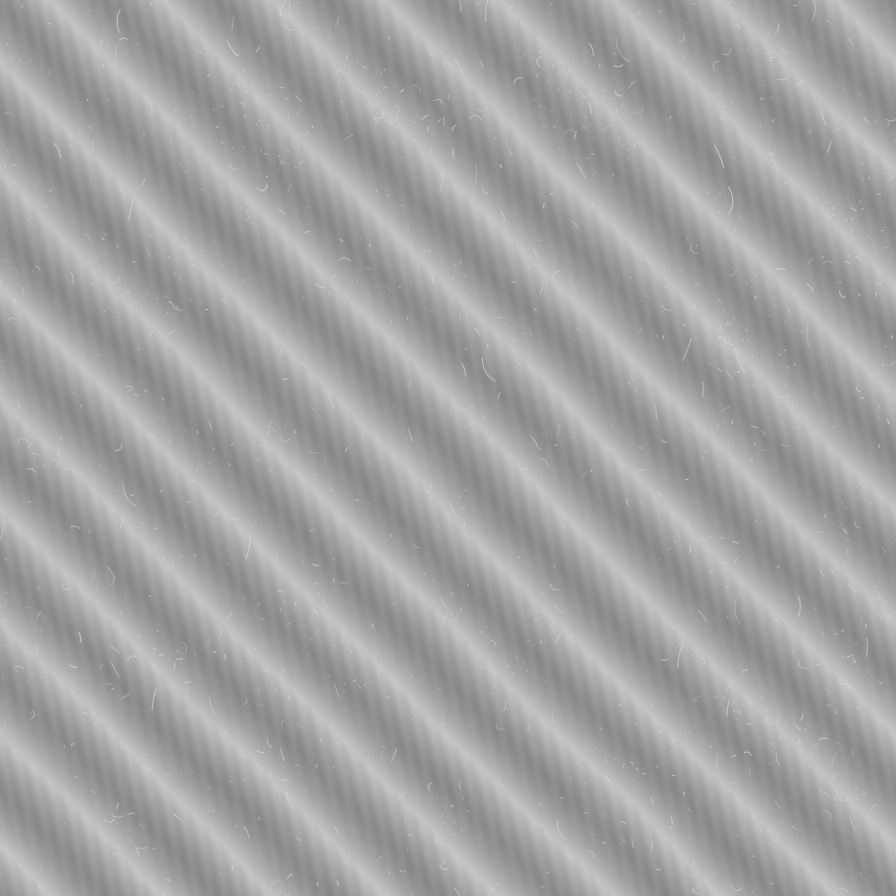
Reproduce this texture procedurally as a WebGL 2 fragment shader.

```glsl
#version 300 es
precision highp float;
// Grey diagonal twill: eight soft ridges each way, fine steep ribs and scattered pale lint.
uniform vec2 u_resolution;
out vec4 outColor;

const float TAU = 6.2831853;

float hash(vec2 p) {
  return fract(sin(dot(p, vec2(127.1, 311.7))) * 43758.5453);
}

// Value noise that wraps after n cells
float noise(vec2 uv, float n, float seed) {
  vec2 p = uv * n, i = floor(p), f = fract(p);
  f = f * f * (3.0 - 2.0 * f);
  vec2 a = mod(i, n) + seed, b = mod(i + 1.0, n) + seed;
  return mix(mix(hash(a), hash(vec2(b.x, a.y)), f.x),
             mix(hash(vec2(a.x, b.y)), hash(b), f.x), f.y);
}

// 1 on the crest of a ridge, 0 in the valley between two
float ridge(vec2 uv) {
  float wobble = 0.07 * (noise(uv, 10.0, 3.0) - 0.5);
  float phase = 8.0 * (uv.x + uv.y) - 0.44 + wobble;
  float t = 2.0 * abs(fract(phase + 0.5) - 0.5);
  return 1.0 - sqrt(t * t + 0.003);
}

// One layer of curved hairs, at most one per cell of an n by n grid
float lint(vec2 uv, float n, float seed, float halfLength, float spread, float bend, float amount) {
  vec2 p = uv * n, base = floor(p);
  float pixel = n / min(u_resolution.x, u_resolution.y);
  float cover = 0.0;
  for (int y = -1; y <= 1; y++) {
    for (int x = -1; x <= 1; x++) {
      vec2 cell = base + vec2(x, y);
      vec2 id = mod(cell, n) + seed;
      vec2 center = cell + vec2(hash(id + 11.3), hash(id + 27.9));
      vec2 home = center / n;

      // Lint gathers in clumps and along the crests
      float clump = smoothstep(0.45, 0.95, noise(home, 16.0, seed + 5.0));
      float chance = amount * (0.18 + 1.4 * clump) * (0.45 + 0.9 * ridge(home));
      if (hash(id + 41.7) > chance) continue;

      float angle = 0.15 + spread * (hash(id + 53.1) - 0.5);
      float c = cos(angle), s = sin(angle);
      vec2 q = mat2(c, -s, s, c) * (p - center);
      float reach = halfLength * mix(0.2, 1.0, pow(hash(id + 67.3), 2.0));
      float curve = bend * (hash(id + 71.9) - 0.5);
      float along = clamp(q.y, -reach, reach);
      float side = (q.x - curve * along * along) / sqrt(1.0 + 4.0 * curve * curve * along * along);
      float d = length(vec2(side, q.y - along));
      float line = clamp((0.0006 * n - d) / pixel + 0.5, 0.0, 1.0);
      cover = max(cover, line * mix(0.3, 0.95, hash(id + 83.5)));
    }
  }
  return cover;
}

void main() {
  vec2 uv = gl_FragCoord.xy / u_resolution;

  // Ribs nudge the ridges into faint steps and shade the valleys
  float rib = sin(TAU * (64.0 * uv.x + 12.0 * uv.y) + 1.5 * noise(uv, 12.0, 9.0));
  float crest = ridge(uv + vec2(0.0012 * rib, 0.0));
  float grey = 0.545 + 0.235 * pow(max(crest, 0.0), 1.45);
  grey += rib * mix(0.016, 0.006, crest);
  grey += 0.012 * (noise(uv, 24.0, 17.0) - 0.5);
  grey += 0.010 * (noise(uv, 256.0, 31.0) - 0.5);

  // Long upright hairs, small curls, then specks
  float fuzz = lint(uv, 28.0, 100.0, 0.42, 1.1, 1.6, 0.45);
  fuzz = max(fuzz, lint(uv, 64.0, 200.0, 0.42, 6.2, 4.5, 0.30));
  fuzz = max(fuzz, lint(uv, 96.0, 300.0, 0.16, 6.2, 2.0, 0.28));
  grey = mix(grey, 0.85, 0.75 * fuzz);

  outColor = vec4(vec3(grey), 1.0);
}
```
